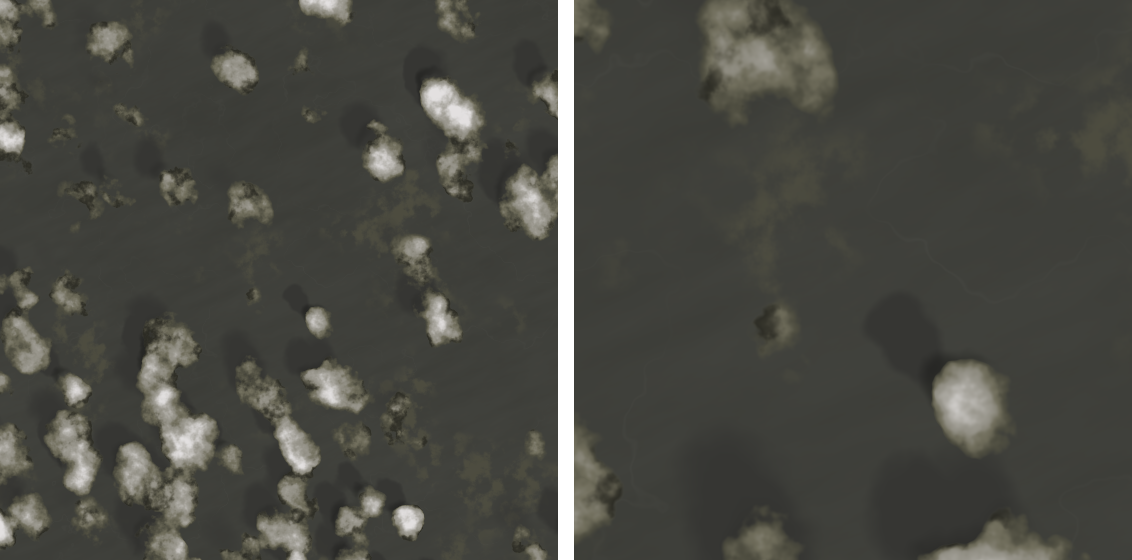
Left: the whole. Right: its middle third, enlarged.
Give the GLSL for this texture, as a Shadertoy shader.

```glsl
#define CELLS 10.0
#define COVER 0.62
#define FAINT_COVER 0.36
#define PUFF_SCALE 24.0
#define ROUGHNESS 1.5
#define SHADOW_SHIFT vec2(-0.04, 0.05)
#define GROUND vec3(0.245, 0.248, 0.228)
#define SHADE vec3(0.205, 0.205, 0.195)
#define HAZE vec3(0.32, 0.315, 0.255)
#define FRINGE vec3(0.44, 0.43, 0.36)
#define BODY vec3(0.58, 0.57, 0.53)
#define CROWN vec3(0.89, 0.88, 0.88)

float hash(vec2 p) {
    vec3 q = fract(p.xyx * 0.1031);
    q += dot(q, q.yzx + 33.33);
    return fract((q.x + q.y) * q.z);
}

float noise(vec2 p) {
    vec2 i = floor(p), f = fract(p);
    f = f * f * (3.0 - 2.0 * f);
    return mix(mix(hash(i), hash(i + vec2(1, 0)), f.x),
               mix(hash(i + vec2(0, 1)), hash(i + vec2(1, 1)), f.x), f.y);
}

float fbm(vec2 p) {
    float sum = 0.0, amp = 0.5;
    for (int i = 0; i < 5; i++) {
        sum += amp * noise(p);
        p = mat2(1.6, 1.2, -1.2, 1.6) * p + 7.3;
        amp *= 0.53;
    }
    return sum;
}

// Overlapping round lobes, denser toward the bottom and gathered in clusters
float cloudMass(vec2 p) {
    vec2 home = floor(p * CELLS);
    float clear = 1.0;
    for (int y = -1; y <= 1; y++)
    for (int x = -1; x <= 1; x++) {
        vec2 cell = home + vec2(x, y) + 40.0;
        vec2 jitter = vec2(hash(cell + 3.1), hash(cell + 71.7));
        vec2 d = p - (cell - 40.0 + jitter) / CELLS;
        d.x += 0.2 * d.y;
        float height = (cell.y - 40.0) / CELLS;
        float cluster = smoothstep(0.25, 0.7, noise(cell * 0.47));
        float chance = COVER * (1.45 - 1.15 * height) * cluster;
        float pick = hash(cell + 19.3);
        float vigor = hash(cell + 131.9);
        float strength = pick < chance ? mix(0.6, 1.05, vigor)
                       : pick < chance + FAINT_COVER ? mix(0.22, 0.45, vigor) : 0.0;
        float radius = mix(0.032, 0.066, hash(cell + 57.1));
        d *= vec2(1.1, 0.88) / radius;
        clear *= 1.0 - min(strength * max(1.0 - dot(d, d), 0.0), 0.98);
    }
    return 1.0 - clear;
}

vec2 warp(vec2 p) {
    return p + 0.035 * (vec2(fbm(p * 17.0), fbm(p * 17.0 + 31.0)) - 0.5);
}

// Dark land with faint streaks, thin tracks and mottled pale scrub
vec3 land(vec2 p) {
    float broad = fbm(p * 4.0 + 5.0) - 0.5;
    float streak = fbm(mat2(0.9, -0.4, 0.4, 0.9) * p * vec2(16.0, 60.0)) - 0.5;
    vec3 color = GROUND + 0.025 * broad + 0.022 * streak;
    float track = abs(fbm(p * 9.0 + 12.0) - 0.5);
    color += 0.014 * (1.0 - smoothstep(0.0, 0.012, track)) * noise(p * 30.0);
    float patches = smoothstep(0.52, 0.72, fbm(p * 7.0 + 90.0));
    float scrub = smoothstep(0.46, 0.72, fbm(p * 45.0 + 3.0));
    return mix(color, HAZE, 0.75 * patches * scrub);
}

void mainImage(out vec4 fragColor, in vec2 fragCoord) {
    vec2 p = fragCoord / iResolution.y;
    vec2 bent = warp(p);
    float mass = cloudMass(bent);

    // Ground shadows, soft in the distance and tight beside the cloud
    float farShadow = smoothstep(0.22, 0.6, cloudMass(bent - SHADOW_SHIFT));
    float nearShadow = smoothstep(0.35, 0.85, cloudMass(bent - 0.35 * SHADOW_SHIFT));
    vec3 color = land(p);
    color = mix(color, SHADE, 0.85 * farShadow);
    color *= 1.0 - 0.3 * nearShadow * (1.0 - smoothstep(0.1, 0.5, mass));

    // Torn edges and creased puffs
    float grain = fbm(p * PUFF_SCALE + 17.0) - 0.5;
    float crease = abs(fbm(p * PUFF_SCALE * 0.8 + 61.0) - 0.5);
    float thick = mass - 0.2 + smoothstep(0.0, 0.3, mass) * (ROUGHNESS * grain + 0.7 * (crease - 0.1));

    // Thin olive fringe up to the white crown
    color = mix(color, HAZE, 0.8 * smoothstep(0.0, 0.16, thick));
    color = mix(color, FRINGE, smoothstep(0.12, 0.34, thick));
    color = mix(color, BODY, smoothstep(0.3, 0.52, thick));
    color = mix(color, CROWN, smoothstep(0.48, 0.98, thick));
    float rim = smoothstep(0.02, 0.14, thick) * (1.0 - smoothstep(0.2, 0.5, thick));
    color *= 1.0 - 0.4 * rim * smoothstep(0.52, 0.7, fbm(p * 38.0 + 44.0));
    fragColor = vec4(color, 1.0);
}
```
